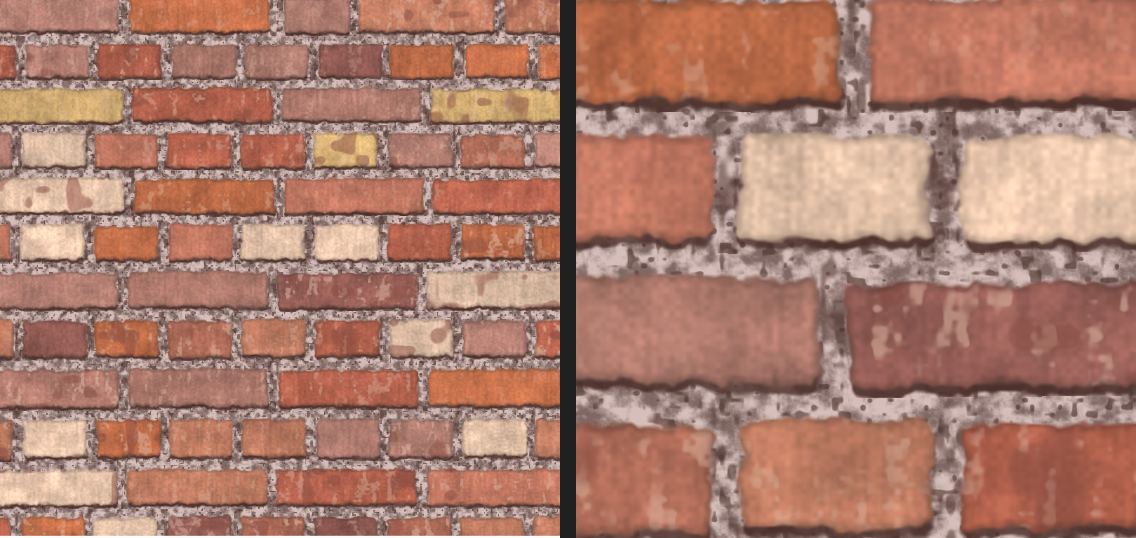
Left, the full canvas; right, a detail of the centre.
Write a Shadertoy shader that draws this texture.

```glsl
float hash(vec2 p) {
    return fract(sin(dot(p, vec2(127.1, 311.7))) * 43758.5);
}

float noise(vec2 p) {
    vec2 i = floor(p), f = fract(p);
    f = f * f * (3.0 - 2.0 * f);
    return mix(mix(hash(i), hash(i + vec2(1, 0)), f.x),
               mix(hash(i + vec2(0, 1)), hash(i + vec2(1, 1)), f.x), f.y);
}

float fbm(vec2 p) {
    float sum = 0.0, amp = 0.53;
    for (int i = 0; i < 4; i++) {
        sum += amp * noise(p);
        p = p * 2.03 + 17.3;
        amp *= 0.5;
    }
    return sum;
}

float roundBox(vec2 p, vec2 halfSize, float radius) {
    vec2 q = abs(p) - halfSize + radius;
    return length(max(q, 0.0)) + min(max(q.x, q.y), 0.0) - radius;
}

// Fired clay tones, with a few pale and yellow bricks
vec3 brickColor(vec2 id) {
    vec3 clay[7] = vec3[7](
        vec3(0.71, 0.44, 0.36), vec3(0.66, 0.46, 0.41), vec3(0.75, 0.43, 0.29),
        vec3(0.69, 0.38, 0.30), vec3(0.72, 0.51, 0.46), vec3(0.57, 0.36, 0.33),
        vec3(0.74, 0.48, 0.38));
    vec3 col = clay[int(hash(id + 3.7) * 6.99)];
    vec3 pale = mix(vec3(0.89, 0.76, 0.66), vec3(0.84, 0.69, 0.46), step(0.6, hash(id + 8.1)));
    col = mix(col, pale, step(0.84, hash(id + 21.4)));
    return col * (0.94 + 0.12 * hash(id + 5.2));
}

void mainImage(out vec4 fragColor, in vec2 fragCoord) {
    // One unit is one short brick; y runs downwards
    vec2 p = fragCoord / iResolution.xy * vec2(7.68, 7.38);
    p.y = 7.38 - p.y;
    float soft = 0.012 + 4.0 / iResolution.x;

    // Uneven courses, alternating long and short bricks
    float course = (p.y + 0.2) / 0.649 + 0.19 * sin(3.1416 * clamp((p.y - 0.45) / 6.0, 0.0, 1.0));
    course += 0.025 * (noise(vec2(p.x * 0.8, p.y * 0.3)) - 0.5) - 0.07;
    float row = floor(course);
    bool isLong = mod(row, 2.0) < 0.5;
    float width = isLong ? 2.05 : 1.005;
    float start = (isLong ? 1.72 : 0.24) + 0.09 * (hash(vec2(row, 4.0)) - 0.5);

    // A short brick interrupts the top course
    if (row < 0.5 && p.x > 3.82) {
        start = p.x < 4.85 ? 3.82 : 4.85;
        width = p.x < 4.85 ? 1.03 : 2.02;
    }
    float column = floor((p.x - start) / width);
    vec2 id = vec2(column + floor(start * 3.0), row);
    vec2 local = vec2(p.x - start - (column + 0.5) * width, fract(course) * 0.649 - 0.354);
    local += 0.03 * (vec2(hash(id + 1.3), hash(id + 2.6)) - 0.5);

    // Chipped outlines
    vec2 rough = vec2(noise(p * 9.0), noise(p * 9.0 + 40.0)) - 0.5;
    rough += 0.6 * (vec2(noise(p * 26.0), noise(p * 26.0 + 70.0)) - 0.5);
    vec2 edge = local + 0.04 * rough;
    vec2 halfSize = vec2(0.5 * width - 0.068, 0.243 - 0.015 * hash(id + 9.0));
    float brickDist = roundBox(edge, halfSize, 0.045);
    float shadowDist = roundBox(edge - vec2(0.008, 0.042), halfSize, 0.04);

    // Gritty mortar with pits
    float grit = fbm(p * 17.0);
    float speck = noise(p * 31.0 + 11.0);
    vec3 dark = vec3(0.29, 0.18, 0.16);
    vec3 col = mix(vec3(0.50, 0.41, 0.39), vec3(0.84, 0.75, 0.73), smoothstep(0.22, 0.72, grit));
    col = mix(col, dark, 0.6 * smoothstep(0.68, 0.9, speck));
    float sideJoint = smoothstep(0.0, 0.03, abs(local.x) - halfSize.x + 0.01);
    col = mix(col, dark, 0.55 * sideJoint * smoothstep(0.42, 0.75, noise(p * vec2(22.0, 13.0))));

    // Shadow under each brick, broken up along its length
    float shade = 1.0 - smoothstep(-soft, soft, shadowDist);
    float below = smoothstep(0.15, 0.24, local.y);
    col = mix(col, dark, shade * mix(0.35, 0.75 + 0.25 * noise(p * 4.0), below));

    // Brick face: blotches, vertical drag marks and grain
    vec3 face = brickColor(id);
    face *= 0.83 + 0.34 * fbm(p * vec2(4.0, 5.0) + id * 7.0);
    face *= 0.95 + 0.10 * noise(p * vec2(34.0, 5.0));
    face *= 0.94 + 0.12 * noise(p * 38.0);
    float wear = hash(id + 14.0);
    float scuff = smoothstep(0.60, 0.82, noise(p * vec2(15.0, 6.0) + 30.0) * 0.7 + 0.3 * speck);
    face = mix(face, vec3(0.87, 0.72, 0.64), scuff * wear * 0.65);
    float stain = smoothstep(0.70, 0.82, noise(p * 5.0 + 90.0)) * step(0.65, wear);
    face = mix(face, vec3(0.53, 0.30, 0.26), stain * 0.5);
    face *= 1.0 - 0.18 * smoothstep(-0.05, 0.0, brickDist);
    col = mix(col, face, 1.0 - smoothstep(-soft, soft, brickDist));

    // Pale strip along the lower border
    col = mix(col, vec3(0.99), smoothstep(7.34, 7.36, p.y));
    fragColor = vec4(col, 1.0);
}
```
